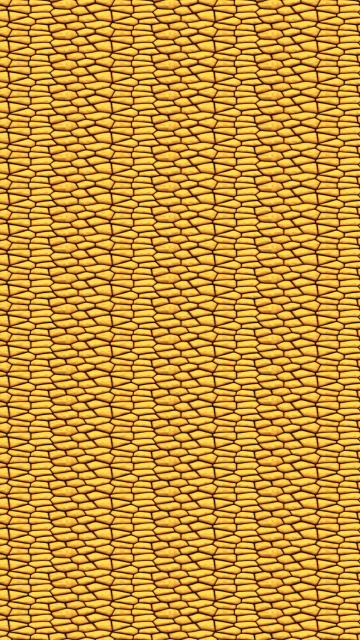
Give the GLSL for this texture, as a Shadertoy shader.

```glsl
const vec2 TILES = vec2(3.5, 21.0);    // repeats across and down
const int COBBLE_COLS = 3;             // round stones per repeat
const int COBBLE_ROWS = 4;
const int SLAB_COLS = 2;               // flat stones per repeat
const int SLAB_ROWS = 5;
const float COBBLE_START = 0.52;       // left side of the cobble band
const float COBBLE_WIDTH = 0.55;       // its share of a repeat
const vec2 COBBLE_JITTER = vec2(0.5, 0.4);
const vec2 SLAB_JITTER = vec2(0.7, 0.2);
const float COBBLE_SPREAD = 0.012;     // variation in stone size
const float SLAB_SPREAD = 0.006;
const float FLATNESS = 2.4;            // width to height of a stone
const float WARP = 0.05;               // waviness of the courses
const float GAP = 0.016;               // widest half joint, in repeat heights
const float COBBLE_RIM = 0.027;        // width of the shaded rim
const float SLAB_RIM = 0.021;
const float ROUNDING = 80.0;           // higher gives sharper corners
const float LIGHT = 0.5;               // brighter tops, darker undersides
const float FACE_SLOPE = 1.1;          // light to dark down each face
const float TINT_SPREAD = 0.16;        // tone variation between stones
const float GRAIN = 0.34;              // streaks on the stone faces
const vec2 GRAIN_SCALE = vec2(40.0, 19.0);
const int SAMPLES = 3;                 // antialiasing samples per axis

const int COBBLES = COBBLE_COLS * COBBLE_ROWS;
const int STONES = COBBLES + SLAB_COLS * SLAB_ROWS;
const vec3 RAMP[6] = vec3[6](
    vec3(0.16, 0.06, 0.05), vec3(0.44, 0.22, 0.09), vec3(0.66, 0.40, 0.14),
    vec3(0.88, 0.56, 0.19), vec3(0.96, 0.73, 0.25), vec3(0.99, 0.87, 0.33));

float hash(vec2 p) {
    return fract(sin(dot(p, vec2(127.1, 311.7))) * 43758.5453);
}

// Value noise that repeats with every tile
float noise(vec2 tile, vec2 scale) {
    vec2 p = tile * scale, i = floor(p), f = fract(p);
    f = f * f * (3.0 - 2.0 * f);
    vec2 a = mod(i, scale), b = mod(i + 1.0, scale);
    return mix(mix(hash(a), hash(vec2(b.x, a.y)), f.x),
               mix(hash(vec2(a.x, b.y)), hash(b), f.x), f.y);
}

// Stone centre within the tile in xy, size weight in z
vec3 stone(int index) {
    bool cobble = index < COBBLES;
    int n = cobble ? index : index - COBBLES;
    int cols = cobble ? COBBLE_COLS : SLAB_COLS;
    vec2 count = vec2(cols, cobble ? COBBLE_ROWS : SLAB_ROWS);
    vec2 id = vec2(n % cols, n / cols);
    float seed = float(index);
    vec2 scatter = vec2(hash(vec2(seed, 3.7)), hash(vec2(seed, 17.3))) - 0.5;
    scatter *= cobble ? COBBLE_JITTER : SLAB_JITTER;
    vec2 stagger = vec2(0.4 * mod(id.y, 2.0) - 0.2, cobble ? 0.15 * id.x : 0.0);
    vec2 place = (id + 0.5 + stagger + scatter) / count;
    float start = cobble ? COBBLE_START : COBBLE_START + COBBLE_WIDTH;
    float width = cobble ? COBBLE_WIDTH : 1.0 - COBBLE_WIDTH;
    float spread = cobble ? COBBLE_SPREAD : SLAB_SPREAD;
    return vec3(start + width * place.x, place.y, spread * hash(vec2(seed, 41.9)));
}

// Shortest offset between repeats, in flattened tile heights
vec2 offsetTo(vec2 p, vec2 centre, float aspect) {
    vec2 d = p - centre;
    return (d - round(d)) * vec2(aspect / FLATNESS, 1.0);
}

vec3 ramp(float tone) {
    float t = clamp(tone, 0.0, 1.0) * 5.0;
    int i = min(int(t), 4);
    return mix(RAMP[i], RAMP[i + 1], t - float(i));
}

vec3 wall(vec2 tile, float aspect) {
    vec2 p = tile;
    p.y += WARP * (noise(tile, vec2(7.0, 3.0)) - 0.5);

    // Stone that owns this point
    int owner = 0;
    float nearest = 1e5;
    vec2 home = vec2(0.0);
    for (int i = 0; i < STONES; i++) {
        vec3 s = stone(i);
        vec2 d = offsetTo(p, s.xy, aspect);
        float power = dot(d, d) - s.z;
        if (power < nearest) {
            nearest = power;
            owner = i;
            home = d;
        }
    }

    // Rounded distance to the joints and the direction they face
    float sum = 1e-6;
    vec2 facing = vec2(0.0);
    for (int i = 0; i < STONES; i++) {
        if (i == owner) continue;
        vec3 s = stone(i);
        vec2 d = offsetTo(p, s.xy, aspect);
        vec2 across = (home - d) / vec2(FLATNESS, 1.0);
        float len = max(length(across), 1e-3);
        float w = exp(-ROUNDING * (dot(d, d) - s.z - nearest) / (2.0 * len));
        sum += w;
        facing += w * across / len;
    }
    facing /= sum;
    float gap = GAP * noise(tile, vec2(9.0, 6.0));
    float rim = max(-log(sum) / ROUNDING - gap, 0.0);
    rim /= owner < COBBLES ? COBBLE_RIM : SLAB_RIM;

    // Lit rim, sloping face, stone tint and grain
    float tone = 1.07 * (1.0 - exp(-rim * (1.0 + LIGHT * facing.y)));
    float tint = hash(vec2(float(owner), 71.3));
    float grain = noise(tile, GRAIN_SCALE) - 0.5;
    tone *= 1.0 + FACE_SLOPE * home.y - TINT_SPREAD * tint * tint + GRAIN * grain;
    return ramp(tone);
}

void mainImage(out vec4 fragColor, in vec2 fragCoord) {
    vec2 size = iResolution.xy / TILES;
    vec3 color = vec3(0.0);
    for (int k = 0; k < SAMPLES * SAMPLES; k++) {
        vec2 offset = (vec2(k % SAMPLES, k / SAMPLES) + 0.5) / float(SAMPLES) - 0.5;
        color += wall((fragCoord + offset) / size, size.x / size.y);
    }
    fragColor = vec4(color / float(SAMPLES * SAMPLES), 1.0);
}
```
